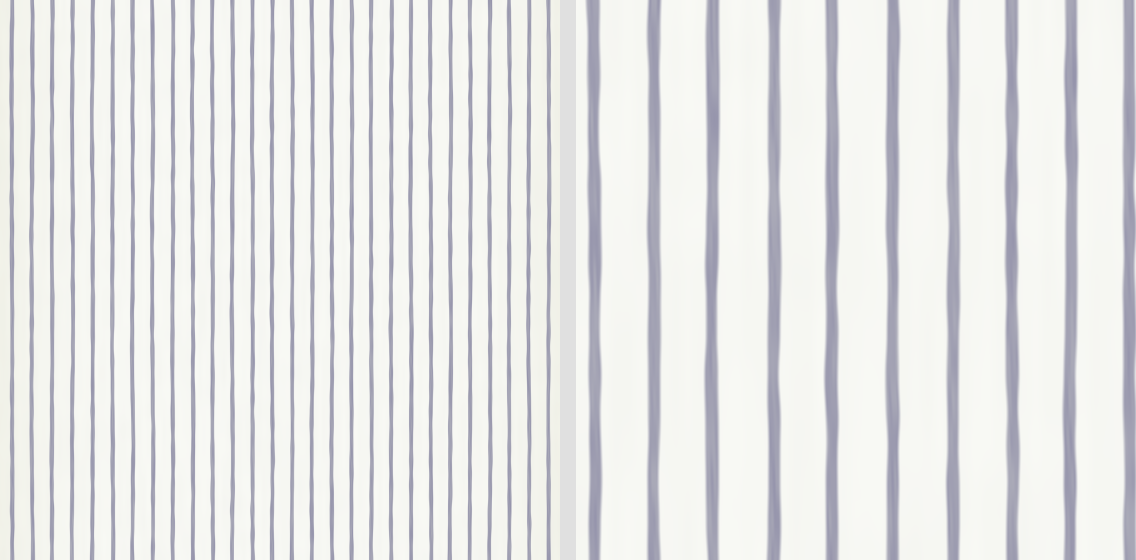
Left: the whole. Right: its middle third, enlarged.
Reproduce this pattern procedurally as a three.js fragment shader.

```glsl
// Hand-painted thin vertical stripes in grey violet on a warm off-white ground.
varying vec2 vUv;

float hash(vec2 p) {
  vec3 q = fract(p.xyx * 0.1031);
  q += dot(q, q.yzx + 33.33);
  return fract((q.x + q.y) * q.z);
}

// Smooth value noise from 0 to 1
float noise(vec2 p) {
  vec2 cell = floor(p);
  vec2 f = fract(p);
  f *= f * (3.0 - 2.0 * f);
  return mix(mix(hash(cell), hash(cell + vec2(1.0, 0.0)), f.x),
             mix(hash(cell + vec2(0.0, 1.0)), hash(cell + vec2(1.0, 1.0)), f.x), f.y);
}

// Off-white cloth with faint streaks, yellowing towards the sides
vec3 ground(vec2 uv) {
  float side = pow(abs(uv.x * 2.0 - 1.0), 6.0);
  vec3 cloth = mix(vec3(0.968, 0.971, 0.953), vec3(0.944, 0.946, 0.910), side);
  float streak = noise(uv * vec2(140.0, 9.0) + 50.0) - 0.5;
  float mottle = noise(uv * 30.0 + 90.0) - 0.5;
  return cloth + 0.010 * streak + 0.006 * mottle;
}

void main() {
  // 28 stripes, set slightly wider apart on the left
  float t = (vUv.x - 0.0215) / 0.958;
  float across = 27.0 * (t - 0.0152 * t * (1.0 - t));
  float stripe = floor(across + 0.5);
  float seed = stripe * 17.0 + 40.0;

  // Slow drift and small tremor of the hand
  float x = (across - stripe) * 0.0355;
  x += 0.0022 * (noise(vec2(seed, vUv.y * 5.0)) - 0.5);
  x += 0.0010 * (noise(vec2(seed + 5.0, vUv.y * 34.0)) - 0.5);

  // Uneven brush width with soft edges
  float halfWidth = 0.0035 + 0.0009 * (noise(vec2(seed + 9.0, vUv.y * 45.0)) - 0.5);
  float paint = 1.0 - smoothstep(-0.0013, 0.0013, abs(x) - halfWidth);

  // Long bristle marks, leaning a little, and broader changes of paint load
  float bristle = noise(vec2(x * 600.0 + vUv.y * 16.0 + seed, vUv.y * 42.0));
  float load = noise(vec2(seed + 13.0, vUv.y * 13.0));
  vec3 ink = mix(vec3(0.580, 0.575, 0.670), vec3(0.675, 0.675, 0.725),
                 0.65 * bristle + 0.35 * load);

  gl_FragColor = vec4(mix(ground(vUv), ink, paint), 1.0);
}
```
